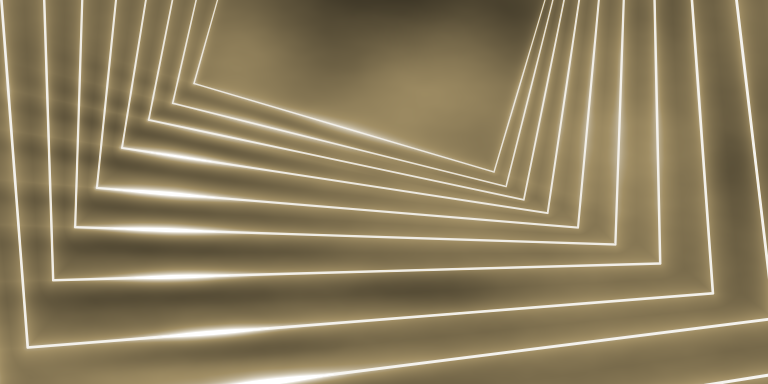
Write a WebGL 2 fragment shader that draws this background.

```glsl
#version 300 es
precision highp float;
// Nested, slowly turning frames of thin white light over a smoky golden ground.
// Each frame's corners follow smooth curves of its index; segment distances give
// the lines, halos and flares, and one brightness value is mapped to the palette.

uniform vec2 u_resolution;
out vec4 outColor;

vec2 gradientAt(vec2 cell) {
    float h = fract(sin(dot(cell, vec2(127.1, 311.7))) * 43758.5);
    return vec2(cos(6.2832 * h), sin(6.2832 * h));
}

float gradientNoise(vec2 p) {
    vec2 i = floor(p), f = fract(p);
    vec2 u = f * f * f * (f * (f * 6.0 - 15.0) + 10.0);
    float a = dot(gradientAt(i), f);
    float b = dot(gradientAt(i + vec2(1, 0)), f - vec2(1, 0));
    float c = dot(gradientAt(i + vec2(0, 1)), f - vec2(0, 1));
    float d = dot(gradientAt(i + 1.0), f - 1.0);
    return mix(mix(a, b, u.x), mix(c, d, u.x), u.y);
}

float smoke(vec2 p) {
    float sum = 0.0, amplitude = 1.0;
    for (int i = 0; i < 4; i++) {
        sum += amplitude * gradientNoise(p);
        p = p * 2.03 + 17.0;
        amplitude *= 0.5;
    }
    return sum;
}

float segmentDistance(vec2 p, vec2 a, vec2 b) {
    vec2 ab = b - a;
    return length(p - a - ab * clamp(dot(p - a, ab) / dot(ab, ab), 0.0, 1.0));
}

// Soft elliptical patch of light or shade
float patchOf(vec2 p, vec2 center, vec2 radius) {
    vec2 q = (p - center) / radius;
    return exp(-dot(q, q));
}

float groundTone(vec2 p) {
    float tone = 0.465 + 0.04 * smoke(p / vec2(130.0, 75.0));
    tone -= 0.23 * patchOf(p, vec2(400, -5), vec2(130, 45));
    tone -= 0.07 * patchOf(p, vec2(335, 55), vec2(45, 35));
    tone -= 0.10 * patchOf(p, vec2(520, 30), vec2(40, 55));
    tone += 0.13 * patchOf(p, vec2(430, 100), vec2(120, 65));
    tone += 0.09 * patchOf(p, vec2(245, 65), vec2(50, 50));
    tone += 0.11 * patchOf(p, vec2(625, 160), vec2(65, 80));
    tone += 0.06 * patchOf(p, vec2(430, 200), vec2(130, 45));
    tone -= 0.11 * patchOf(p, vec2(430, 290), vec2(80, 22));
    tone -= 0.13 * patchOf(p, vec2(745, 165), vec2(38, 90));
    tone -= 0.09 * patchOf(p, vec2(675, 15), vec2(50, 60));
    tone -= 0.08 * patchOf(p, vec2(70, 110), vec2(75, 120));
    tone -= 0.05 * patchOf(p, vec2(180, 275), vec2(240, 60));
    tone += 0.12 * patchOf(p, vec2(150, 372), vec2(170, 24));
    return tone;
}

// Brightness to dark olive, gold and near white
vec3 goldRamp(float tone) {
    vec3 shade = min(tone, 0.63) * vec3(1.0, 0.885, 0.625);
    return mix(shade, vec3(1.0), clamp((tone - 0.63) / 0.37, 0.0, 1.0));
}

void main() {
    // The canvas is 384 units high, measured down from the top
    float unit = 384.0 / u_resolution.y;
    vec2 p = vec2(gl_FragCoord.x, u_resolution.y - gl_FragCoord.y) * unit;

    float halo = 0.0, flare = 0.0, line = 0.0, shadow = 0.0;
    for (int i = 0; i < 10; i++) {
        float k = float(i), k2 = k * k, k3 = k2 * k;

        // Corners drift outward and turn as the frames grow
        vec2 leftTop = vec2(217.5 - 20.3 * k - 0.95 * k2 - 0.08 * k3, 0.0);
        vec2 rightTop = vec2(545.0 + 6.5 * k + 1.3 * k2 + 0.11 * k3, 0.0);
        vec2 left = vec2(195.0 - 24.0 * k + 2.2 * cos(1.366 * k - 2.05),
            85.0 + 12.5 * k + 2.6 * k2 + 0.13 * k3 + 3.0 * cos(2.1 * (k - 1.0)));
        vec2 right = vec2(494.0 + 9.4 * k + 2.6 * k2 + 0.075 * k3,
            172.0 + 15.5 * k - 1.2 * k2 + 0.2 * k3
            - 3.0 * cos(3.14159 * k) * smoothstep(5.0, 7.0, k));

        float base = segmentDistance(p, left, right);
        float sides = min(segmentDistance(p, leftTop, left),
                          segmentDistance(p, rightTop, right));
        float d = min(base, sides);

        // Thin core and wide halo, both growing with the frame
        float width = 0.7 + 0.09 * k;
        float core = clamp((width - d) / unit + 0.5, 0.0, 1.0);
        line = max(line, core * (0.80 + 0.02 * k));
        halo = max(halo, exp(-d / (4.0 + 0.8 * k)) * (0.11 + 0.012 * k));

        // Spindle flare on the base, with shade beneath its left half
        float along = (p.x - 160.0 - 8.5 * (k - 4.5) * (k - 4.5)) / 75.0;
        float spindle = exp(-along * along);
        float strength = mix(0.12, 0.5, smoothstep(0.0, 5.0, k));
        flare += strength * spindle * exp(-base / (1.0 + 3.5 * spindle));
        float slope = (right.y - left.y) / (right.x - left.x);
        float below = p.y - left.y - slope * (p.x - left.x);
        float reach = exp(-along * along * 0.2);
        flare += 0.10 * reach * exp(-abs(below) / (below < 0.0 ? 10.0 : 5.0));
        float depth = (below - 13.0 - k) / (6.0 + k);
        shadow = max(shadow, 0.11 * reach * exp(-depth * depth));

        // Fainter glow partway up each side
        float rise = (p.y - 85.0) / 55.0;
        flare += 0.13 * exp(-rise * rise) * exp(-sides / 3.0);
    }

    float tone = groundTone(p) + halo + flare - shadow;
    tone = mix(tone, max(tone, 0.97), line);
    outColor = vec4(goldRamp(tone), 1.0);
}
```
